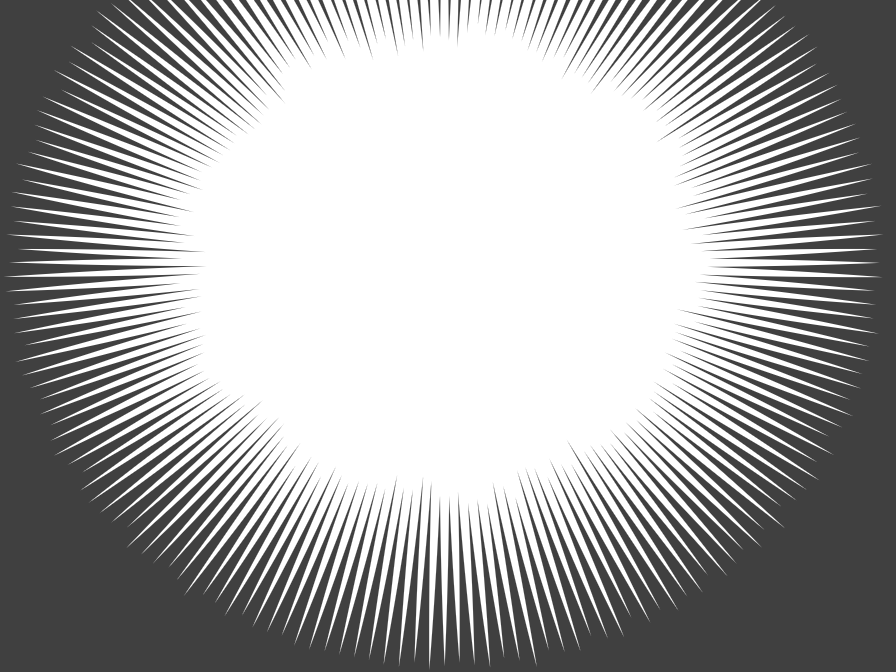
A WebGL 1 fragment shader for this background:

```glsl
precision highp float;

uniform vec2 u_resolution;

#define CENTER vec2(0.496, 0.609)
#define RIM_RADIUS 0.602
#define WIDENING 0.078
#define SPIKE_COUNT 180.0
#define TIP_RADIUS 0.556
#define TIP_WAVE 0.016
#define TIP_JITTER 0.065
#define ANGLE_JITTER 0.06
#define TAPER 1.0
#define INK vec3(0.25)
#define PAPER vec3(1.0)

const float TAU = 6.283185;

float hash(float n) {
    return fract(sin(n * 12.9898 + 4.137) * 4375.85);
}

// Radius of a spike's inner point, as a share of the rim radius
float tipRadius(float id) {
    float angle = (id + 0.5) / SPIKE_COUNT * TAU;
    float fromLeft = abs(mod(angle, TAU) - 0.5 * TAU);
    return TIP_RADIUS - TIP_WAVE * cos(8.8 * fromLeft)
         + TIP_JITTER * (hash(id) - 0.5);
}

// Share of the pixel span covered by one spike; lengths in spike cells
float spikeCoverage(float turn, float cell, float radius, float halfPixel) {
    float id = mod(cell, SPIKE_COUNT);
    float tip = tipRadius(id);
    float growth = max((radius - tip) / (1.0 - tip), 0.0);
    float halfWidth = min(0.5 * pow(growth, TAPER), 1.0);
    float offset = turn - cell - 0.5 - ANGLE_JITTER * (hash(id + 71.3) - 0.5);
    float overlap = min(halfWidth, offset + halfPixel)
                  - max(-halfWidth, offset - halfPixel);
    return clamp(overlap / (2.0 * halfPixel), 0.0, 1.0);
}

void main() {
    // Position in units of the rim radius
    vec2 aspect = vec2(u_resolution.x / u_resolution.y, 1.0);
    vec2 p = (gl_FragCoord.xy / u_resolution - CENTER) * aspect / RIM_RADIUS;

    // Rays start from a short horizontal core, which widens the burst
    float angle = atan(p.y, p.x + 1e-6);
    vec2 ray = p;
    for (int i = 0; i < 5; i++) {
        ray = p - vec2(WIDENING * cos(angle), 0.0);
        angle = atan(ray.y, ray.x + 1e-6);
    }
    float radius = length(ray);
    float turn = angle / TAU * SPIKE_COUNT;
    float pixel = 1.0 / (RIM_RADIUS * u_resolution.y);
    float halfPixel = 0.5 * pixel * SPIKE_COUNT / (TAU * max(radius, 0.1));

    // Sum the nearest spikes so that neighbours merge at the rim
    float ink = 0.0;
    for (int i = -1; i <= 1; i++) {
        ink += spikeCoverage(turn, floor(turn) + float(i), radius, halfPixel);
    }

    gl_FragColor = vec4(mix(PAPER, INK, min(ink, 1.0)), 1.0);
}
```
